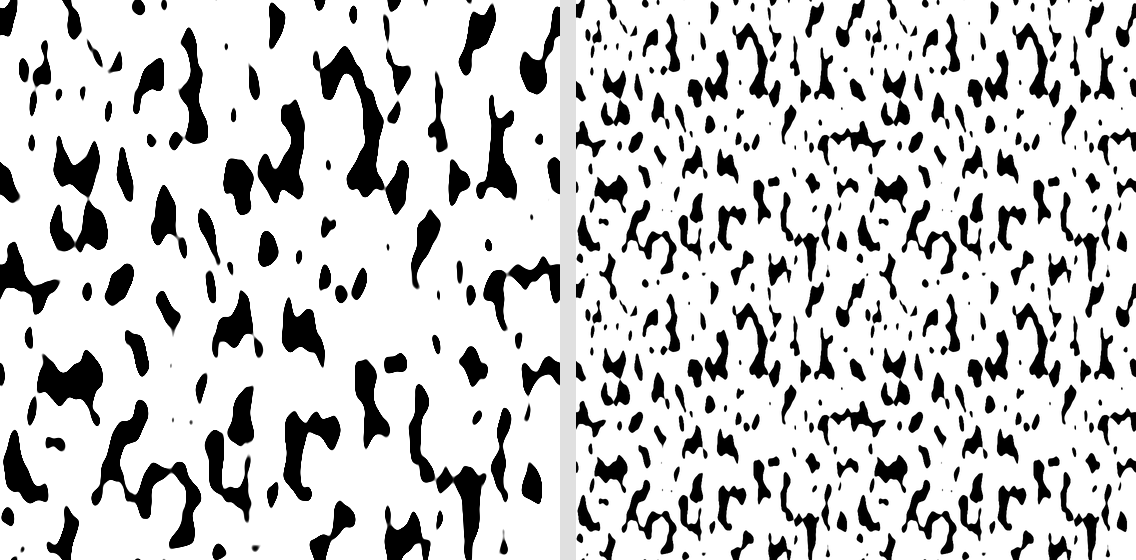
Left: one tile. Right: repeated 2 by 2.
Write a three.js fragment shader that draws this texture.

```glsl
// Irregular black flecks, stretched upright, scattered on white; tiles on all sides.
varying vec2 vUv;

// Pseudo-random unit vector for a lattice point.
vec2 randomDirection(vec2 cell, float seed) {
  vec3 p = fract(vec3(cell.xyx + seed) * vec3(0.1031, 0.1030, 0.0973));
  p += dot(p, p.yzx + 33.33);
  float angle = 6.28319 * fract((p.x + p.y) * p.z);
  return vec2(cos(angle), sin(angle));
}

// Slope contribution of one lattice corner, wrapped to the period.
float corner(vec2 cell, vec2 local, vec2 offset, vec2 period, float seed) {
  return dot(randomDirection(mod(cell + offset, period), seed), local - offset);
}

// Gradient noise that repeats after a whole number of cells.
float tilingNoise(vec2 uv, vec2 period, float seed) {
  vec2 p = uv * period;
  vec2 cell = floor(p);
  vec2 local = p - cell;
  vec2 fade = local * local * local * (local * (local * 6.0 - 15.0) + 10.0);
  float bottom = mix(corner(cell, local, vec2(0.0, 0.0), period, seed),
                     corner(cell, local, vec2(1.0, 0.0), period, seed), fade.x);
  float top = mix(corner(cell, local, vec2(0.0, 1.0), period, seed),
                  corner(cell, local, vec2(1.0, 1.0), period, seed), fade.x);
  return mix(bottom, top, fade.y);
}

void main() {
  // Broad flecks, with a finer layer for necks, kinks and specks
  float field = tilingNoise(vUv, vec2(22.0, 11.0), 17.0);
  field += 0.3 * tilingNoise(vUv, vec2(43.0, 21.0), 71.0);

  // Cut the field into crisp black shapes
  float ink = smoothstep(-0.012, 0.012, field - 0.192);
  vec3 paperColor = vec3(1.0);
  vec3 inkColor = vec3(0.0);
  gl_FragColor = vec4(mix(paperColor, inkColor, ink), 1.0);
}
```
